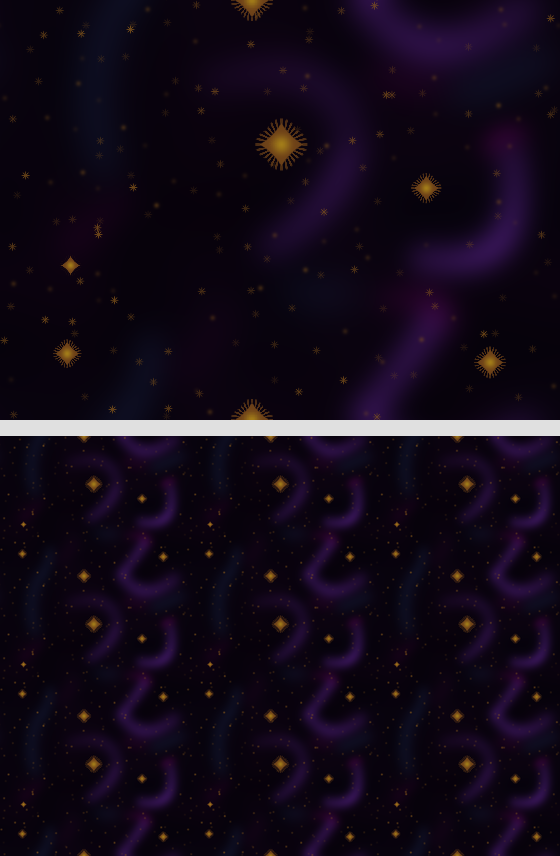
Top, the tile; bottom, the same tile 3 across and 3 down.
Write a WebGL 2 fragment shader that draws this background.

```glsl
#version 300 es
precision highp float;
// Seamless night sky: soft violet nebula ribbons, small gold asterisks and large pixel-art stars.
uniform vec2 u_resolution;
out vec4 fragColor;

const vec2 TILE = vec2(4.0 / 3.0, 1.0);

vec3 hash3(vec3 v) {
    v = fract(v * vec3(0.1031, 0.1030, 0.0973));
    v += dot(v, v.yxz + 33.33);
    return fract((v.xxy + v.yxx) * v.zyx);
}

// Shortest offset between two points on the repeating tile
vec2 wrapDelta(vec2 d) {
    return d - TILE * floor(d / TILE + 0.5);
}

// Value noise that repeats after a whole number of cells
float wrapNoise(vec2 uv, vec2 cells, float seed) {
    vec2 g = uv * cells, i = floor(g), f = fract(g);
    f = f * f * (3.0 - 2.0 * f);
    vec2 j = mod(i + 1.0, cells);
    i = mod(i, cells);
    float low = mix(hash3(vec3(i, seed)).x, hash3(vec3(j.x, i.y, seed)).x, f.x);
    float high = mix(hash3(vec3(i.x, j.y, seed)).x, hash3(vec3(j, seed)).x, f.x);
    return mix(low, high, f.y);
}

// Soft brush stroke along a quadratic curve from a to c, bent towards b
float ribbon(vec2 p, vec2 a, vec2 b, vec2 c, float width) {
    float sum = 0.0;
    for (int i = 0; i < 10; i++) {
        float t = (float(i) + 0.5) / 10.0;
        vec2 d = wrapDelta(p - mix(mix(a, b, t), mix(b, c, t), t));
        sum += exp(-dot(d, d) / (width * width));
    }
    return sum * (distance(a, b) + distance(b, c)) / (17.7 * width);
}

vec3 nebula(vec2 p) {
    float violet = ribbon(p, vec2(1.04, 0.25), vec2(0.97, 0.13), vec2(0.86, 0.0), 0.052)
        + 0.75 * ribbon(p, vec2(0.86, 1.02), vec2(1.02, 0.765), vec2(1.27, 1.0), 0.062)
        + 0.35 * ribbon(p, vec2(0.48, 0.80), vec2(0.82, 0.90), vec2(0.84, 0.65), 0.060)
        + 0.75 * ribbon(p, vec2(0.84, 0.65), vec2(0.80, 0.50), vec2(0.625, 0.40), 0.055)
        + 0.80 * ribbon(p, vec2(1.215, 0.65), vec2(1.28, 0.32), vec2(0.98, 0.39), 0.050);
    float blue = ribbon(p, vec2(0.30, 1.02), vec2(0.17, 0.82), vec2(0.26, 0.58), 0.065)
        + ribbon(p, vec2(0.36, 0.20), vec2(0.36, 0.10), vec2(0.30, 0.0), 0.055)
        + ribbon(p, vec2(1.08, 0.77), vec2(1.20, 0.80), vec2(1.31, 0.87), 0.060)
        + 0.7 * ribbon(p, vec2(0.68, 0.32), vec2(0.76, 0.28), vec2(0.84, 0.31), 0.065);
    float magenta = ribbon(p, vec2(1.16, 0.64), vec2(1.19, 0.69), vec2(1.25, 0.68), 0.040)
        + 0.7 * ribbon(p, vec2(0.90, 0.28), vec2(1.06, 0.32), vec2(1.06, 0.22), 0.050)
        + 0.6 * ribbon(p, vec2(0.88, 0.83), vec2(0.96, 0.79), vec2(1.06, 0.80), 0.060)
        + 0.4 * ribbon(p, vec2(0.31, 0.54), vec2(0.22, 0.46), vec2(0.15, 0.40), 0.055)
        + 0.3 * ribbon(p, vec2(0.54, 0.27), vec2(0.50, 0.16), vec2(0.42, 0.10), 0.065);
    return violet * vec3(0.115, 0.045, 0.18) + blue * vec3(0.02, 0.036, 0.065)
        + magenta * vec3(0.085, 0.0, 0.075);
}

// Opacity of the small stars: one candidate per cell, a crisp asterisk or a blurred dot
float smallStars(vec2 uv, float seed, float px) {
    vec2 g = uv * vec2(16.0, 12.0), cell = floor(g);
    vec3 place = hash3(vec3(cell, seed)), look = hash3(vec3(cell.yx, seed + 7.0));
    vec2 d = (fract(g) - mix(vec2(0.13), vec2(0.87), place.xy)) / 12.0;
    float r = length(d);
    vec2 diagonal = abs(vec2(d.x + d.y, d.x - d.y)) * 0.7071;
    float arm = min(min(abs(d.x), abs(d.y)), min(diagonal.x, diagonal.y));
    float asterisk = smoothstep(0.0007 + px * 0.6, 0.0007 - px * 0.4, arm)
        * smoothstep(0.0092 + px, 0.0092 - px, r);
    float dotGlow = 0.5 * exp(-r * r / 0.00004);
    float shape = look.x < 0.68 ? asterisk : dotGlow;
    return step(place.z, 0.52) * shape * mix(0.22, 0.85, look.y * look.y);
}

// Large star drawn on its own coarse pixel grid; rgb and opacity
vec4 bigStar(vec2 d, float radius, float px) {
    vec2 g = d * 13.0 / radius, seam = floor(g + 0.5);
    g = (seam + clamp((g - seam) * radius / (13.0 * px), -0.5, 0.5)) / 13.0;
    float r = length(g), angle = atan(g.y, g.x + 1e-5);
    vec2 q = pow(abs(g) + 1e-5, vec2(0.8));
    float core = smoothstep(0.94, 0.84, q.x + q.y);
    float reach = mix(0.78, 1.0, abs(cos(2.0 * angle)));
    float rays = smoothstep(-0.1, 0.4, cos(28.0 * angle)) * smoothstep(reach + 0.04, reach - 0.04, r)
        * smoothstep(0.024, 0.034, radius);
    vec3 color = mix(vec3(0.64, 0.49, 0.10), vec3(0.48, 0.29, 0.10), smoothstep(0.0, 0.55, r));
    return vec4(color, max(core * mix(1.0, 0.8, r), rays * mix(0.85, 0.55, r)));
}

void main() {
    vec2 uv = gl_FragCoord.xy / u_resolution, p = uv * TILE;
    float px = 1.0 / u_resolution.y;

    // Sky with a faint mottled tint
    vec3 color = vec3(0.022, 0.004, 0.036) + nebula(p);
    color += vec3(0.022, 0.003, 0.018) * wrapNoise(uv, vec2(8.0, 6.0), 3.0);
    color += vec3(0.002, 0.006, 0.012) * wrapNoise(uv, vec2(5.0, 4.0), 9.0);

    // Two overlaid layers of small stars
    for (int i = 0; i < 2; i++) {
        vec2 shifted = fract(uv + float(i) * vec2(0.027, 0.041));
        color = mix(color, vec3(0.52, 0.34, 0.10), smallStars(shifted, 11.0 + 20.0 * float(i), px));
    }

    // Large stars: centre and radius
    vec3 stars[6] = vec3[6](vec3(0.60, 0.0, 0.05), vec3(0.67, 0.656, 0.062), vec3(1.015, 0.552, 0.036),
        vec3(0.168, 0.368, 0.026), vec3(0.16, 0.158, 0.034), vec3(1.167, 0.137, 0.038));
    for (int i = 0; i < 6; i++) {
        vec4 star = bigStar(wrapDelta(p - stars[i].xy), stars[i].z, px);
        color = mix(color, star.rgb, star.a);
    }
    fragColor = vec4(color, 1.0);
}
```
